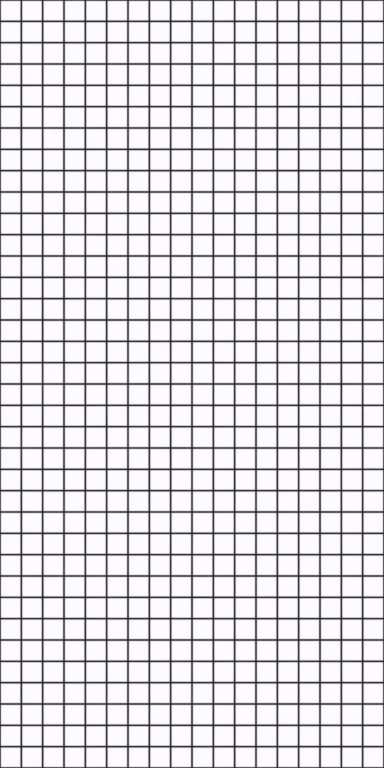
Reproduce this pattern procedurally as a WebGL 2 fragment shader.

```glsl
#version 300 es
precision highp float;
// Square graph-paper grid: thin soft charcoal rules on near-white paper.
// Each rule is a Gaussian stroke around a cell border, widened by the pixel
// footprint; faint gradient noise varies the ink density and paper tone.

uniform vec2 u_resolution;
out vec4 fragColor;

const vec2 CELLS = vec2(18.0, 36.0);
const vec3 PAPER = vec3(0.992, 0.984, 0.992);
const vec3 INK = vec3(0.155, 0.150, 0.158);
const float RULE_WIDTH = 0.080;    // stroke width, in cells
const float RULE_SOFTNESS = 0.024; // stroke blur, in cells

// Pseudo-random unit gradient for a lattice point
vec2 latticeGradient(vec2 p) {
    float angle = 6.28319 * fract(sin(dot(p, vec2(127.1, 311.7))) * 43758.5);
    return vec2(cos(angle), sin(angle));
}

// Gradient noise, roughly -0.7 to 0.7
float gradientNoise(vec2 p) {
    vec2 i = floor(p);
    vec2 f = p - i;
    vec2 u = f * f * f * (f * (f * 6.0 - 15.0) + 10.0);
    float a = dot(latticeGradient(i), f);
    float b = dot(latticeGradient(i + vec2(1.0, 0.0)), f - vec2(1.0, 0.0));
    float c = dot(latticeGradient(i + vec2(0.0, 1.0)), f - vec2(0.0, 1.0));
    float d = dot(latticeGradient(i + vec2(1.0)), f - vec2(1.0));
    return mix(mix(a, b, u.x), mix(c, d, u.x), u.y);
}

// Distance to the nearest cell border on each axis
vec2 borderDistance(vec2 p) {
    return abs(fract(p + 0.5) - 0.5);
}

// Stroke coverage per axis; total ink stays constant as the blur widens
vec2 ruleCoverage(vec2 dist, vec2 pixel, float width, float softness) {
    vec2 variance = softness * softness + 0.25 * pixel * pixel;
    vec2 peak = width * inversesqrt(6.28319 * variance);
    return min(peak * exp(-0.5 * dist * dist / variance), 1.0);
}

void main() {
    // Position and pixel size in cell units
    vec2 cell = gl_FragCoord.xy / u_resolution * CELLS;
    vec2 pixel = CELLS / u_resolution;

    // Horizontal and vertical rules, darker where they cross
    vec2 rule = ruleCoverage(borderDistance(cell), pixel, RULE_WIDTH, RULE_SOFTNESS);
    rule *= 1.0 + 0.06 * gradientNoise(cell * 0.7);
    float coverage = 1.0 - (1.0 - min(rule.x, 1.0)) * (1.0 - min(rule.y, 1.0));

    // Slight mottling of the sheet
    vec3 paper = PAPER + 0.008 * gradientNoise(cell * 1.9 + 31.0);

    fragColor = vec4(mix(paper, INK, coverage), 1.0);
}
```
